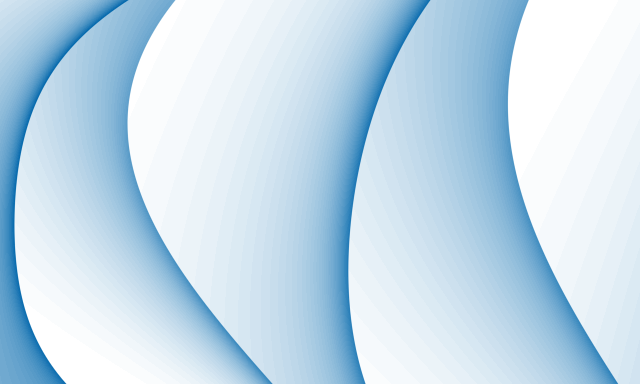
This background is drawn by a Shadertoy shader. Its source:

```glsl
// Overlapping curved paper-like panels in white and blue, with soft shadows along their edges.

const int PANELS = 5;
const vec3 LIGHT_COLOR = vec3(1.0, 1.0, 1.0);
const vec3 DEEP_COLOR = vec3(0.0, 0.40, 0.67);
const float TONE_BANDS = 50.0;   // faint steps in the gradients
const float TONE_LIFT = 0.03;    // lets the palest areas reach white

// Right edge of each panel: x at five evenly spaced heights, bottom to top.
const float EDGE_X[25] = float[25](
    0.173, 0.052, 0.041, 0.102, 0.335,
    0.710, 0.504, 0.365, 0.338, 0.457,
    0.952, 0.908, 0.924, 0.989, 1.121,
    1.610, 1.461, 1.357, 1.323, 1.377,
    1.916, 1.959, 2.013, 2.078, 2.143);

// Shadow per panel: core strength, core width, haze strength, haze width.
const vec4 SHADOW_BOTTOM[5] = vec4[5](
    vec4(0.30, 0.026, 0.70, 0.650),
    vec4(0.35, 0.026, 0.50, 0.097),
    vec4(0.40, 0.043, 0.47, 0.320),
    vec4(0.30, 0.032, 0.57, 0.220),
    vec4(0.40, 0.043, 0.47, 0.320));
const vec4 SHADOW_TOP[5] = vec4[5](
    vec4(0.55, 0.026, 0.50, 0.190),
    vec4(0.00, 0.026, 0.60, 0.320),
    vec4(0.50, 0.043, 0.50, 0.205),
    vec4(0.05, 0.032, 0.60, 0.390),
    vec4(0.50, 0.043, 0.50, 0.205));

// Smooth quartic through the five edge samples (Lagrange form).
float edgeAt(int panel, float height) {
    float s = height * 4.0;
    float x = 0.0;
    for (int i = 0; i < 5; i++) {
        float weight = 1.0;
        for (int j = 0; j < 5; j++) {
            if (j != i) weight *= (s - float(j)) / float(i - j);
        }
        x += weight * EDGE_X[panel * 5 + i];
    }
    return x;
}

// Approximate distance to the edge, positive on its left side.
float edgeDistance(int panel, vec2 p) {
    const float STEP = 0.005;
    float slope = (edgeAt(panel, p.y + STEP) - edgeAt(panel, p.y - STEP)) / (2.0 * STEP);
    return (edgeAt(panel, p.y) - p.x) / sqrt(1.0 + slope * slope);
}

// Panel colour: a narrow dark core plus a wide haze next to the edge.
vec3 panelColor(int panel, float dist, float height) {
    vec4 shadow = mix(SHADOW_BOTTOM[panel], SHADOW_TOP[panel], height);
    float d = max(dist, 0.0);
    float tone = shadow.x * exp(-d / shadow.y) + shadow.z * exp(-d / shadow.w);
    tone = clamp(tone - TONE_LIFT, 0.0, 1.0);
    tone = floor(tone * TONE_BANDS + 0.5) / TONE_BANDS;
    return mix(LIGHT_COLOR, DEEP_COLOR, tone);
}

void mainImage(out vec4 fragColor, in vec2 fragCoord) {
    vec2 p = fragCoord / iResolution.y;
    float pixel = 1.0 / iResolution.y;

    // Stack the panels from right to left.
    vec3 color = LIGHT_COLOR;
    for (int i = PANELS - 1; i >= 0; i--) {
        float dist = edgeDistance(i, p);
        float cover = smoothstep(-0.7 * pixel, 0.7 * pixel, dist);
        color = mix(color, panelColor(i, dist, p.y), cover);
    }
    fragColor = vec4(color, 1.0);
}
```
